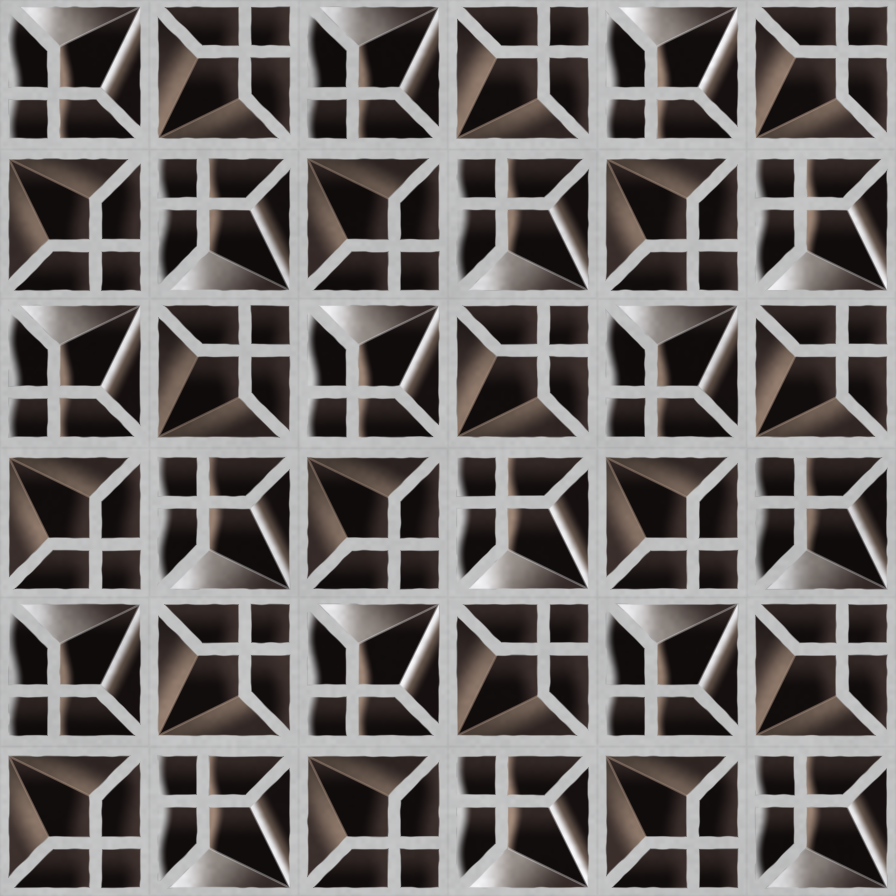
A WebGL 2 fragment shader for this pattern:

```glsl
#version 300 es
precision highp float;
// Wall of pale concrete screen blocks: mirrored crossed bars over faceted dark recesses, six by six.
uniform vec2 u_resolution;
out vec4 fragColor;

const vec3 BLACK = vec3(0.065, 0.047, 0.047);
const vec3 UMBER = vec3(0.20, 0.16, 0.15);
const vec3 BROWN = vec3(0.40, 0.34, 0.30);
const vec3 CONCRETE = vec3(0.75, 0.752, 0.755);
const vec3 WHITE = vec3(0.90, 0.90, 0.91);

float hash(vec2 p) {
  vec3 h = fract(vec3(p.xyx) * 0.1031);
  h += dot(h, h.yzx + 33.33);
  return fract((h.x + h.y) * h.z);
}

// Value noise that wraps after `period` lattice cells.
float noise(vec2 p, float period) {
  vec2 i = floor(p), f = fract(p);
  f = f * f * (3.0 - 2.0 * f);
  vec2 a = mod(i, period), b = mod(i + 1.0, period);
  return mix(mix(hash(a), hash(vec2(b.x, a.y)), f.x),
             mix(hash(vec2(a.x, b.y)), hash(b), f.x), f.y);
}

float fade(float start, float end, float x) {
  return 1.0 - smoothstep(start, end, x);
}

// Signed distance to the frame and its forked bars; negative inside the concrete.
float blockDistance(vec2 q) {
  vec2 edge = abs(q - 0.5);
  float frame = 0.438 - max(edge.x, edge.y);
  float sum = q.x + q.y;
  vec2 stem = abs(q - 0.36) - 0.043;
  float cross = max(min(stem.x, stem.y), (sum - 1.08) * 0.707);
  float fork = max(abs(sum - 1.02) * 0.707 - 0.042, min(q.x, q.y) - 0.36);
  return min(frame, min(cross, fork));
}

// Shade inside the openings; q is the mirrored position, f the upright one.
vec3 recess(vec2 q, vec2 f, bool lit, bool flipY, float aa) {
  // Deep hollows: umber under each upper edge, sinking to black.
  float bar = flipY ? 0.64 : 0.36;
  float depth = (f.y < bar ? bar - 0.043 : 0.94) - f.y;
  vec3 col = mix(BLACK, UMBER, 0.9 * fade(0.02, 0.22, depth));

  // Left walls catch light on one kind of block, a brown glow on the other.
  float inset = q.x - (q.x < 0.36 ? 0.06 : 0.403);
  float bow = 0.022 * sin(q.y * 11.0);
  if (lit) col = mix(col, q.x < 0.36 ? CONCRETE : BROWN * 1.5, fade(0.0, 0.085, inset + bow));
  else col = mix(col, UMBER * 1.15, fade(0.0, 0.16, inset + bow));

  // Two sloping facets meet the far corner along straight ridges.
  float topRidge = q.y - 0.675 - 0.49 * (q.x - 0.40);
  float sideRidge = q.x - 0.675 - 0.49 * (q.y - 0.40);
  float upper = step(1.02, q.x + q.y);
  vec3 top, side;
  if (lit) {
    top = mix(WHITE, vec3(0.56, 0.53, 0.51), smoothstep(0.20, 0.46, q.x));
    top = mix(top, UMBER, smoothstep(0.46, 0.84, q.x + topRidge * 0.6));
    side = mix(WHITE, BROWN, smoothstep(0.015, 0.085, sideRidge));
    side = mix(side, BLACK * 1.3, smoothstep(0.06, 0.17, sideRidge));
  } else {
    top = mix(BROWN, UMBER * 0.8, smoothstep(0.02, 0.23, topRidge));
    top *= mix(1.1, 0.7, smoothstep(0.4, 0.9, q.x));
    side = mix(BROWN * 1.2, UMBER, smoothstep(0.03, 0.24, sideRidge));
    side *= mix(1.1, 0.55, smoothstep(0.45, 0.95, f.y));
  }
  col = mix(col, top, upper * smoothstep(-aa, aa, topRidge));
  col = mix(col, side, upper * smoothstep(-aa, aa, sideRidge));

  // Thin worn highlight along both ridges.
  float ridge = min(abs(topRidge), abs(sideRidge));
  float glint = upper * step(0.40, min(q.x, q.y)) * fade(0.003, 0.007 + aa, ridge);
  return mix(col, lit ? WHITE : BROWN * 1.5, glint * (lit ? 0.35 : 0.55));
}

void main() {
  vec2 uv = gl_FragCoord.xy / u_resolution;
  vec2 p = uv * 6.0;
  vec2 cell = floor(p), joint = fract(p);
  float aa = 6.0 / min(u_resolution.x, u_resolution.y);

  // Alternate mirroring gives a two by two group of blocks.
  bool lit = mod(cell.x + cell.y, 2.0) > 0.5;
  bool flipY = mod(cell.x, 2.0) > 0.5;
  vec2 f = joint - vec2(0.0, mod(cell.y, 2.0) > 0.5 ? 0.014 : -0.004);
  vec2 q = vec2(lit ? f.x : 1.0 - f.x, flipY ? 1.0 - f.y : f.y);

  float grain = noise(uv * 180.0, 180.0) - 0.5;
  float stain = noise(uv * 18.0, 18.0) - 0.5;
  float chip = noise(uv * 96.0, 96.0) - 0.5;
  float tone = hash(cell + 7.0) - 0.5;
  float d = blockDistance(q) + 0.006 * chip;

  // Concrete face with grain, stains, faint joints and darkened edges.
  vec3 face = CONCRETE + 0.035 * grain + 0.025 * stain + 0.018 * tone;
  vec2 seam = min(joint, 1.0 - joint);
  face -= 0.03 * fade(0.0, 0.015, min(seam.x, seam.y));
  face -= 0.10 * smoothstep(-0.010, 0.0, d) * smoothstep(0.0, 0.3, chip);

  vec3 hollow = recess(q, f, lit, flipY, aa);
  hollow *= 1.0 + 0.14 * tone + 0.10 * stain + 0.06 * grain;
  fragColor = vec4(mix(face, hollow, smoothstep(-aa, aa, d)), 1.0);
}
```
